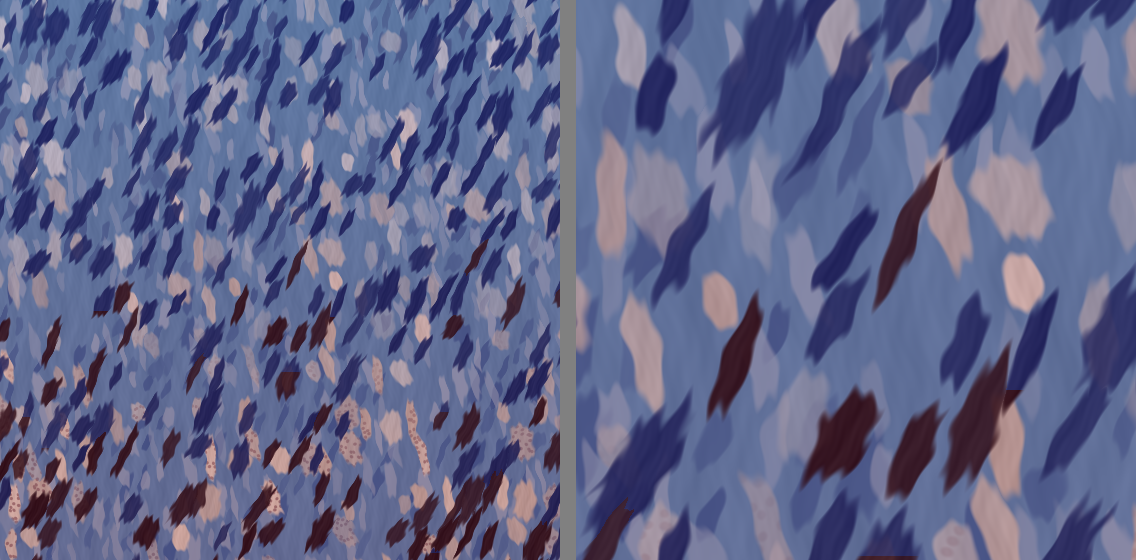
Left, the full canvas; right, a detail of the centre.
Write a Shadertoy shader that draws this texture.

```glsl
vec3 hash3(vec3 p) {
    p = fract(p * vec3(0.1031, 0.1030, 0.0973));
    p += dot(p, p.yxz + 33.33);
    return fract((p.xxy + p.yxx) * p.zyx);
}

// Layered sines, roughly -1 to 1
float ripple(vec2 p) {
    return 0.5 * sin(p.x + 1.3 * sin(p.y)) + 0.3 * sin(2.3 * p.x - 1.7 * p.y + 1.0)
         + 0.2 * sin(4.1 * p.x + 2.9 * p.y + 2.0);
}

// Distance to the nearest scattered point
float cellular(vec2 p) {
    float nearest = 2.0;
    for (int j = -1; j <= 1; j++)
    for (int i = -1; i <= 1; i++) {
        vec2 cell = floor(p) + vec2(i, j);
        nearest = min(nearest, length(cell + hash3(vec3(cell, 7.0)).xy - p));
    }
    return nearest;
}

// Leaning vertical bands where dark strokes gather
float darkBand(vec2 p) {
    float wave = sin(19.4 * (p.x + 0.08 * (p.y - 0.5)) - 1.95);
    return smoothstep(0.55, 0.95, wave);
}

// Soft sheared dab with ragged, comb-like ends
float dab(vec2 d, vec2 halfSize, float slant, float ragged, float phase) {
    vec2 q = vec2(d.x - slant * d.y, d.y);
    float comb = sin(q.x * 520.0 + phase * 40.0) + 0.8 * sin(q.x * 290.0 + phase * 17.0);
    q.y += ragged * halfSize.y * comb;
    q.x += 0.12 * halfSize.x * sin(q.y * 190.0 + phase * 30.0);
    vec2 r = pow(abs(q) / halfSize, vec2(2.4));
    return 1.0 - smoothstep(0.62, 1.4, r.x + r.y);
}

// Scattered strokes in staggered rows: x = coverage, y = random tone
vec2 strokes(vec2 p, vec2 grid, vec2 halfSize, float slant, float ragged,
             float density, float bandWeight, float seed) {
    vec2 result = vec2(0.0);
    for (int j = -1; j <= 1; j++) {
        float row = floor(p.y * grid.y) + float(j);
        float shift = hash3(vec3(row, seed, 3.0)).x;
        float column = floor(p.x * grid.x + shift);
        for (int i = -1; i <= 1; i++) {
            vec2 cell = vec2(column + float(i), row);
            vec3 place = hash3(vec3(cell + 50.0, seed));
            vec3 look = hash3(vec3(cell + 90.0, seed + 11.0));
            vec2 center = (cell + 0.5 + 0.6 * (place.xy - 0.5) - vec2(shift, 0.0)) / grid;
            float patchiness = 0.16 * ripple(center * 13.0 + seed);
            float keep = step(place.z, density + patchiness + bandWeight * darkBand(center));
            vec2 size = halfSize * vec2(mix(0.65, 1.55, look.x * look.x), mix(0.6, 1.35, look.y));
            float lean = slant + 0.3 * (place.x - 0.5);
            float cover = keep * dab(p - center, size, lean, ragged, look.z);
            if (cover > result.x) result = vec2(cover, look.z);
        }
    }
    return result;
}

void mainImage(out vec4 fragColor, in vec2 fragCoord) {
    vec2 uv = fragCoord / iResolution.y;
    vec2 p = uv + vec2(0.004 * ripple(uv.yx * 40.0), 0.010 * ripple(uv * 9.0));
    float depth = 1.0 - uv.y;

    // Blue ground with faint brushed streaks
    vec3 color = mix(vec3(0.365, 0.470, 0.640), vec3(0.385, 0.415, 0.570), depth);
    color += 0.018 * ripple(p * vec2(210.0, 55.0)) + 0.015 * ripple(p * vec2(60.0, 25.0));

    // Thin translucent streaks, light and shaded
    vec3 lilac = mix(vec3(0.56, 0.59, 0.72), vec3(0.57, 0.53, 0.62), depth);
    vec2 shade = strokes(p, vec2(29.0, 18.0), vec2(0.009, 0.022), 0.3, 0.15, 0.4, 0.2, 2.0);
    color = mix(color, vec3(0.25, 0.29, 0.50), shade.x * mix(0.3, 0.85, shade.y));
    vec2 veil = strokes(p, vec2(32.0, 17.0), vec2(0.008, 0.025), -0.12, 0.15, 0.52, -0.2, 5.0);
    color = mix(color, lilac, veil.x * mix(0.4, 0.9, veil.y));

    // Pale dabs, lilac grey above and peach below
    vec2 pale = strokes(p, vec2(23.0, 13.5), vec2(0.0135, 0.028), -0.12, 0.08, 0.64, -0.4, 8.0);
    float warmth = smoothstep(0.1, 0.9, depth + 0.5 * (fract(pale.y * 7.0) - 0.5));
    vec3 paleColor = mix(vec3(0.65, 0.63, 0.70), vec3(0.74, 0.58, 0.55), warmth);
    paleColor += 0.07 * smoothstep(0.8, 1.0, pale.y) + 0.03 * ripple(p * vec2(300.0, 90.0));

    // Rusty specks inside the lower dabs
    float speck = 1.0 - smoothstep(0.15, 0.4, cellular(p * 95.0));
    float rusty = smoothstep(0.5, 0.9, depth) * step(0.45, fract(pale.y * 13.0));
    paleColor = mix(paleColor, vec3(0.48, 0.25, 0.28), 0.6 * speck * rusty);
    color = mix(color, paleColor, pale.x * mix(0.4, 1.0, sqrt(pale.y)));

    // Dark slanted strokes, navy turning maroon toward the bottom
    vec2 dark = strokes(p, vec2(23.0, 14.0), vec2(0.0125, 0.032), 0.42, 0.14, 0.49, 0.38, 14.0);
    float maroonShare = 0.8 * smoothstep(0.28, 1.0, depth);
    float maroon = step(fract(dark.y * 5.0), maroonShare);
    vec3 navy = mix(vec3(0.13, 0.16, 0.41), vec3(0.15, 0.13, 0.32), depth);
    vec3 darkColor = mix(navy, vec3(0.20, 0.06, 0.10), maroon);
    darkColor += 0.025 * ripple((p - vec2(0.42 * p.y, 0.0)) * vec2(330.0, 40.0));
    color = mix(color, darkColor, dark.x * mix(0.8, 1.0, dark.y));

    fragColor = vec4(clamp(color, 0.0, 1.0), 1.0);
}
```
